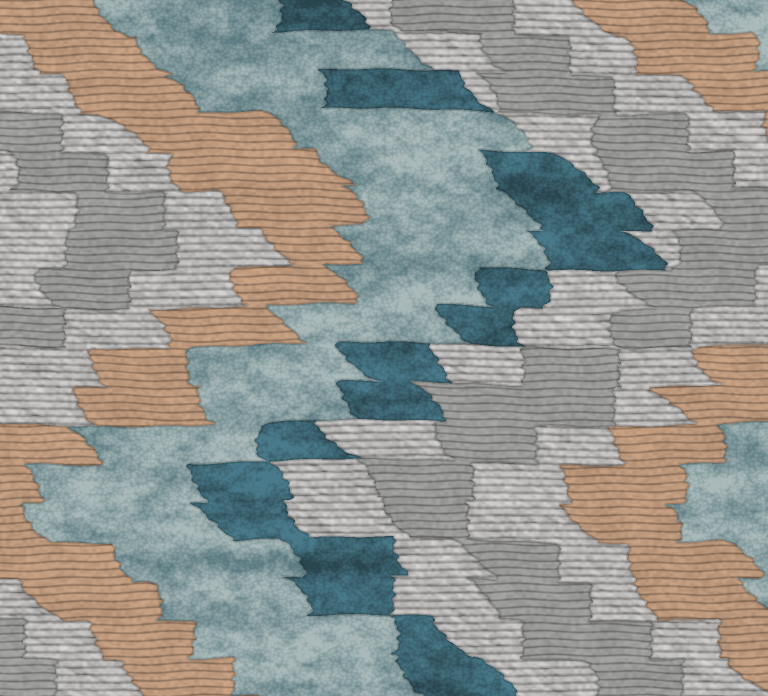
Give the GLSL for this texture, as a Shadertoy shader.

```glsl
// Flame-stitch rug: stepped zigzag bands of plush, ribbed and twisted yarn.

const float ROW_HEIGHT = 0.056;
const float CYCLE_WIDTH = 0.90;
const float RIBS = 88.0;

const vec3 IVORY = vec3(0.735, 0.73, 0.725);
const vec3 APRICOT = vec3(0.725, 0.585, 0.475);
const vec3 MIST_DARK = vec3(0.36, 0.485, 0.51);
const vec3 MIST_LIGHT = vec3(0.665, 0.725, 0.725);
const vec3 TEAL = vec3(0.225, 0.375, 0.425);
const vec3 STONE = vec3(0.59, 0.595, 0.585);

float hash(vec2 p) {
    vec3 q = fract(vec3(p.xyx) * 0.1031);
    q += dot(q, q.yzx + 33.33);
    return fract((q.x + q.y) * q.z);
}

// Distance to the nearest scattered point
float cellular(vec2 p) {
    vec2 cell = floor(p), f = fract(p);
    float nearest = 2.0;
    for (int j = -1; j <= 1; j++)
    for (int i = -1; i <= 1; i++) {
        vec2 o = vec2(i, j);
        vec2 site = vec2(hash(cell + o), hash(cell + o + 57.0));
        nearest = min(nearest, length(o + site - f));
    }
    return nearest;
}

float smoothNoise(vec2 p) {
    vec2 c = floor(p), f = fract(p);
    f = f * f * (3.0 - 2.0 * f);
    return mix(mix(hash(c), hash(c + vec2(1, 0)), f.x),
               mix(hash(c + vec2(0, 1)), hash(c + 1.0), f.x), f.y);
}

// Right-pointing peaks and left-pointing valleys
float zigzag(float y) {
    return 0.50 * (1.0 - 2.0 * abs(fract((y - 0.67) / 0.78 + 0.5) - 0.5));
}

// Band order: ivory, apricot, mist, teal, ivory, stone
int bandAt(vec2 p) {
    p.y += 0.005 * sin(p.x * 9.0) + 0.001 * sin(p.x * 67.0 + p.y * 20.0);
    float row = floor(p.y / ROW_HEIGHT);
    float v = fract(p.y / ROW_HEIGHT);
    float rowShift = 0.07 * (hash(vec2(row + 40.0, 3.0)) - 0.5);
    float frayed = 0.002 * sin(p.y * 330.0 + row) + 0.0015 * sin(p.y * 570.0);
    float u = (p.x - zigzag((row + 0.5) * ROW_HEIGHT) + 0.23 + rowShift + frayed) / CYCLE_WIDTH;
    float cycle = floor(u);
    float edges[5] = float[5](0.13, 0.31, 0.58, 0.72, 0.83);
    float bulge = pow(abs(2.0 * v - 1.0), 3.0);
    int band = 0;
    for (int i = 0; i < 5; i++) {
        vec2 key = vec2(row + 70.0, float(i) + cycle * 7.0 + 30.0);
        float jitter = 0.10 * (hash(key) - 0.5);
        float slant = 0.085 * (0.5 - v) * (hash(key + 19.0) - 0.1);
        float rounding = 0.035 * bulge * (hash(key + 31.0) - 0.5);
        if (fract(u) > edges[i] + jitter + slant + rounding) band = i + 1;
    }
    // Some teal steps fade into mist, some ivory steps into stone
    float swap = hash(vec2(row + 11.0, cycle + 90.0));
    if (band == 3 && swap > 0.90) band = 2;
    if (band == 4 && swap < 0.12) band = 5;
    return band;
}

// Horizontal cords with dark grooves
vec3 ribbed(vec2 p, vec3 yarn) {
    float y = p.y * RIBS + 0.18 * sin(p.x * 13.0 + p.y * 9.0) + 0.10 * sin(p.x * 59.0 + p.y * 31.0);
    float crown = abs(sin(3.1416 * y));
    float grain = smoothNoise(p * vec2(170.0, 230.0)) - 0.5;
    float worn = smoothNoise(p * vec2(24.0, 40.0)) - 0.5;
    return yarn * (mix(0.76, 1.03, smoothstep(0.0, 0.7, crown)) + 0.13 * grain + 0.07 * worn);
}

// Thin cords with broken plies and scattered dark flecks
vec3 twisted(vec2 p, vec3 yarn) {
    float y = p.y * RIBS * 1.05 + 0.20 * sin(p.x * 11.0 + p.y * 11.0) + 0.3 * p.x;
    float strand = floor(y), v = fract(y);
    float crown = smoothstep(0.0, 0.4, v) * smoothstep(1.0, 0.7, v);
    float ply = smoothNoise(vec2(p.x * 95.0 + v * 1.4, strand * 3.7));
    float fleck = smoothstep(0.62, 0.95, smoothNoise(vec2(p.x * 60.0 + v, strand * 1.7 + 40.0)));
    float shade = mix(0.80, 1.05, crown) - 0.15 * ply - 0.18 * fleck * (1.0 - 0.6 * crown);
    return yarn * (shade + 0.05 + 0.15 * (smoothNoise(p * vec2(180.0, 220.0)) - 0.5));
}

// Cut pile: fine cellular tufts over brushed patches
vec3 plush(vec2 p, vec3 low, vec3 high) {
    float tuft = cellular(p * vec2(170.0, 200.0));
    float brushed = 0.6 * smoothNoise(p * vec2(8.0, 26.0)) + 0.4 * smoothNoise(p * vec2(38.0, 70.0));
    float speckle = smoothNoise(p * vec2(105.0, 135.0)) - 0.5;
    float tone = 0.56 + 1.25 * (brushed - 0.5) + 0.42 * speckle + 0.50 * (0.45 - tuft);
    return mix(low, high, clamp(tone, 0.0, 1.0));
}

vec3 carpet(vec2 p) {
    int band = bandAt(p);
    vec3 color;
    if (band == 1) color = ribbed(p, APRICOT);
    else if (band == 2) color = plush(p, MIST_DARK, MIST_LIGHT);
    else if (band == 3) color = plush(p, TEAL * 0.72, TEAL * 1.28);
    else if (band == 5) color = ribbed(p, STONE);
    else color = twisted(p, IVORY);
    // Shadowed seam where two yarns meet
    float seam = 0.0;
    for (int i = 0; i < 4; i++) {
        float a = 1.5708 * float(i) + 0.5;
        if (bandAt(p + 0.0028 * vec2(cos(a), sin(a))) != band) seam += 0.10;
    }
    return color * (1.0 - min(seam, 0.2));
}

void mainImage(out vec4 fragColor, in vec2 fragCoord) {
    vec3 sum = vec3(0.0);
    for (int j = 0; j < 2; j++)
    for (int i = 0; i < 2; i++) {
        vec2 offset = 0.5 * vec2(i, j) - 0.25;
        sum += carpet((fragCoord + offset) / iResolution.y);
    }
    fragColor = vec4(sum / 4.0, 1.0);
}
```
